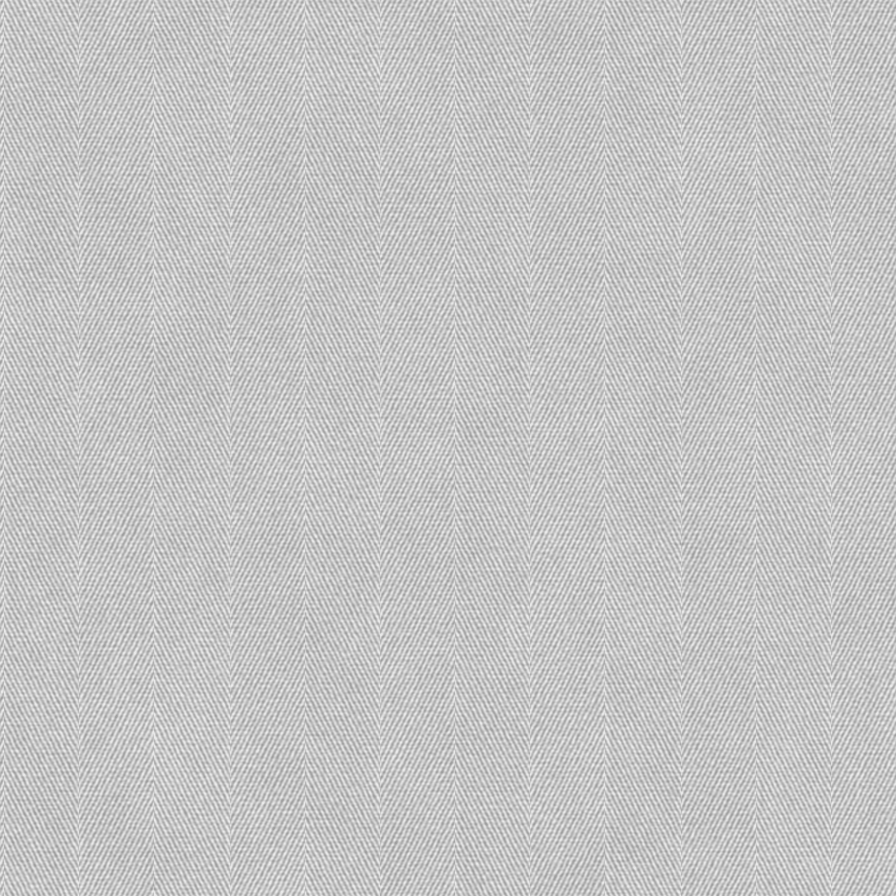
Write a Shadertoy shader that draws this texture.

```glsl
const float TAU = 6.2831853;
const float COLUMNS = 11.92;          // herringbone stripes across
const float CHEVRONS = 85.0;          // chevrons down
const float RIBS_PER_COLUMN = 14.25;  // twill ribs crossing one stripe
const float PICKS = 192.0;            // fine cross threads down
const float COLUMN_SHIFT = 0.0045;
const vec3 SHADOW = vec3(0.665);
const vec3 THREAD = vec3(0.875);

vec2 hashGradient(vec2 cell) {
    vec3 p = fract(cell.xyx * vec3(0.1031, 0.1030, 0.0973));
    p += dot(p, p.yzx + 33.33);
    float angle = TAU * fract((p.x + p.y) * p.z);
    return vec2(cos(angle), sin(angle));
}

float gradientNoise(vec2 p) {
    vec2 cell = floor(p);
    vec2 f = p - cell;
    vec2 blend = f * f * f * (f * (f * 6.0 - 15.0) + 10.0);
    float a = dot(hashGradient(cell), f);
    float b = dot(hashGradient(cell + vec2(1, 0)), f - vec2(1, 0));
    float c = dot(hashGradient(cell + vec2(0, 1)), f - vec2(0, 1));
    float d = dot(hashGradient(cell + vec2(1, 1)), f - vec2(1, 1));
    return mix(mix(a, b, blend.x), mix(c, d, blend.x), blend.y);
}

// Wave that fades out when its cycles become finer than the pixels
float softWave(float phase, float cyclesPerPixel) {
    return cos(TAU * phase) * (1.0 - smoothstep(0.55, 1.1, cyclesPerPixel));
}

// Diagonal ribs mirrored in each column, interlocking at the edges
float herringbone(float column, float y, float wobble, float pixel) {
    float odd = mod(floor(column), 2.0);
    float across = mix(1.0 - fract(column), fract(column), odd);
    float phase = y * CHEVRONS - across * RIBS_PER_COLUMN + 0.5 * odd + wobble;
    float rate = (CHEVRONS + COLUMNS * RIBS_PER_COLUMN) * pixel;
    return softWave(phase, rate);
}

// One along the column edges, zero elsewhere
float columnJoint(float column, float halfWidth) {
    float edge = abs(fract(column + 0.5) - 0.5);
    return 1.0 - smoothstep(0.0, halfWidth, edge);
}

void mainImage(out vec4 fragColor, in vec2 fragCoord) {
    vec2 uv = fragCoord / iResolution.xy;
    float pixel = 1.0 / min(iResolution.x, iResolution.y);
    float column = (uv.x - COLUMN_SHIFT) * COLUMNS;

    // Uneven yarn and broad unevenness of the cloth
    float wobble = 0.15 * gradientNoise(uv * vec2(90.0, 60.0));
    float grain = gradientNoise(uv * vec2(233.0, 291.0) + 7.3);
    float slub = gradientNoise(uv * vec2(45.0, 170.0) + 31.7);
    float cloth = gradientNoise(uv * 7.0 + 3.1) + gradientNoise(uv * 23.0 + 12.4);

    // Twill ribs crossed by fine horizontal threads
    float rib = herringbone(column, uv.y, wobble, pixel);
    float pick = softWave(uv.y * PICKS, PICKS * pixel);
    float light = 0.5 + 0.44 * rib + 0.08 * pick;
    light += 0.55 * grain + 0.16 * slub + 0.08 * cloth;
    light += 0.12 * columnJoint(column, 0.06);

    fragColor = vec4(mix(SHADOW, THREAD, clamp(light, -0.2, 1.2)), 1.0);
}
```
